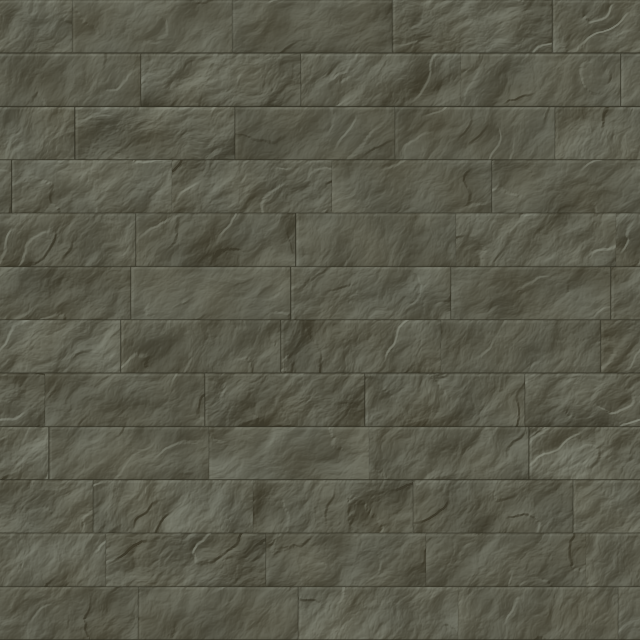
This texture is drawn by a WebGL 1 fragment shader. Its source:

```glsl
precision highp float;
// Draws a wall of rough split-slate bricks: twelve shifted courses of four.
uniform vec2 u_resolution;

float hash(vec2 p) {
  return fract(sin(dot(p, vec2(127.1, 311.7))) * 43758.55);
}

vec2 gradient(vec2 cell) {
  float angle = 6.2832 * hash(cell);
  return vec2(cos(angle), sin(angle));
}

float gradientNoise(vec2 p) {
  vec2 i = floor(p), f = fract(p), e = vec2(0.0, 1.0);
  vec2 u = f * f * f * (f * (f * 6.0 - 15.0) + 10.0);
  float low = mix(dot(gradient(i), f), dot(gradient(i + e.yx), f - e.yx), u.x);
  float high = mix(dot(gradient(i + e), f - e), dot(gradient(i + 1.0), f - 1.0), u.x);
  return mix(low, high, u.y);
}

// Sideways shift of each course, counted from the top, in brick lengths
float courseShift(float row) {
  vec4 shifts = row < 4.0 ? vec4(0.453, 0.88, 0.469, 0.073)
              : row < 8.0 ? vec4(0.849, 0.818, 0.755, 0.281)
                          : vec4(0.307, 0.583, 0.661, 0.865);
  vec4 pick = vec4(equal(vec4(mod(row, 4.0)), vec4(0.0, 1.0, 2.0, 3.0)));
  return dot(shifts, pick);
}

// Height of the split face: slanted facets plus a few broken ledges
float stoneHeight(vec2 p, vec2 seed, float angle) {
  p += 0.1 * vec2(gradientNoise(p * 2.3 + seed), gradientNoise(p * 2.3 + seed + 31.0));
  float c = cos(angle), s = sin(angle);
  vec2 q = vec2(c * p.x + s * p.y, c * p.y - s * p.x);

  float height = 0.0, amplitude = 1.0;
  vec2 r = q * vec2(0.8, 1.4) + seed;
  mat2 turn = mat2(1.75, 1.03, -1.03, 1.75);
  for (int i = 0; i < 5; i++) {
    float n = gradientNoise(r);
    height += amplitude * (n - 0.7 * abs(n));
    r = turn * r + 17.3;
    amplitude *= 0.48;
  }

  float level = 2.6 * gradientNoise(q * vec2(0.6, 1.1) + seed + 53.0) + 0.35 * height;
  float ledge = floor(level) + smoothstep(0.86, 1.0, fract(level)) - level;
  float broken = smoothstep(0.0, 0.3, gradientNoise(p * 1.1 + seed + 79.0));
  return height + 0.5 * broken * ledge;
}

// Soft-edged band of the given half width around a joint
float band(float d, float halfWidth, float pixel) {
  return 1.0 - smoothstep(halfWidth - 0.5 * pixel, halfWidth + 0.5 * pixel, d);
}

void main() {
  vec2 uv = gl_FragCoord.xy / u_resolution;
  float pixel = 12.0 / u_resolution.y;

  // Brick layout; lengths below are in course heights, a brick is 3 by 1
  float row = floor((1.0 - uv.y) * 12.0);
  float along = uv.x * 4.0 - courseShift(row);
  float column = mod(floor(along), 4.0);
  vec2 p = vec2(fract(along) * 3.0, fract(uv.y * 12.0));
  vec2 brick = vec2(column, row);
  vec2 seed = 60.0 * vec2(hash(brick + 3.1), hash(brick + 8.7));

  // Relief lit from the upper left, with uneven light and dark areas
  float angle = mix(0.45, 1.1, hash(brick + 5.3));
  float h = stoneHeight(p, seed, angle);
  float slope = (h - stoneHeight(p + vec2(-0.021, 0.021), seed, angle)) / 0.03;
  float roughness = mix(0.055, 0.1, hash(brick + 12.9));
  float patches = gradientNoise(p * vec2(0.7, 1.1) + seed + 11.0);
  float tone = 0.58 + roughness * slope / (1.0 + 0.08 * abs(slope));
  tone += 0.38 * patches + 0.2 * h + 0.18 * (hash(brick + 21.4) - 0.5);

  // Joints: some upright ones nearly vanish
  float leftStrength = mix(0.1, 0.9, hash(brick + 40.0));
  float rightStrength = mix(0.1, 0.9, hash(vec2(mod(column + 1.0, 4.0), row) + 40.0));
  float topStrength = mix(0.55, 1.0, hash(vec2(row, 4.0)));
  float bottomStrength = mix(0.55, 1.0, hash(vec2(mod(row + 1.0, 12.0), 4.0)));
  float left = p.x, right = 3.0 - p.x, bottom = p.y, top = 1.0 - p.y;

  // Pale worn arrises on the top and left, soft shade on the bottom and right
  float glintTop = topStrength * exp(-pow((top - 0.035) / 0.02, 2.0));
  float glintLeft = leftStrength * exp(-pow((left - 0.035) / 0.02, 2.0));
  tone += 0.25 * max(glintTop, glintLeft);
  tone -= 0.2 * max(bottomStrength * exp(-bottom / 0.06), rightStrength * exp(-right / 0.06));

  float upright = max(leftStrength * band(left, 0.006, pixel), rightStrength * band(right, 0.015, pixel));
  float level = max(topStrength * band(top, 0.004, pixel), bottomStrength * band(bottom, 0.017, pixel));
  float joint = max(upright, level);

  // Grey-green slate, browner where it is dark
  vec3 color = mix(vec3(0.255, 0.245, 0.19), vec3(0.45, 0.455, 0.4), clamp(tone, -0.1, 1.3));
  color += vec3(0.006, 0.0, -0.008) * gradientNoise(p * 1.2 + seed + 90.0);
  color = mix(color, vec3(0.19, 0.185, 0.14), 0.8 * joint);
  gl_FragColor = vec4(color, 1.0);
}
```
